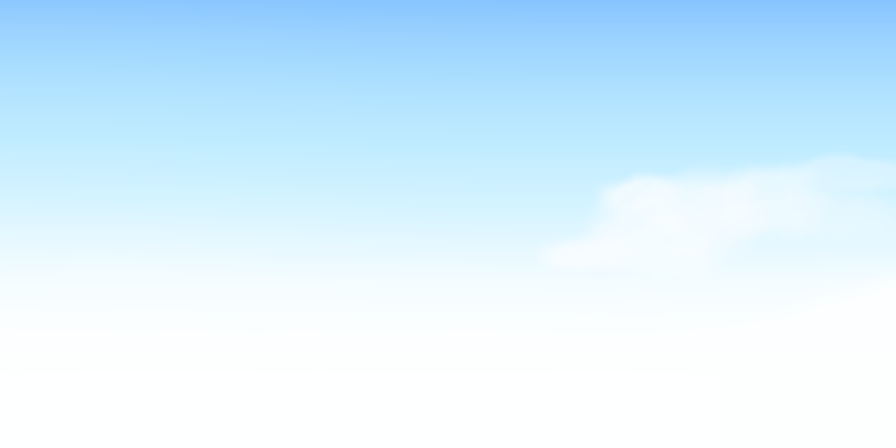
This texture is drawn by a WebGL 2 fragment shader. Its source:

```glsl
#version 300 es
precision highp float;
// A pale blue sky fading into white haze, with a soft wispy cloud at the right.

#define CLOUD_COLOR vec3(0.978, 0.992, 1.0)
#define CLOUD_OPACITY 0.94
#define WARP_AMOUNT 0.055
#define WISP_SCALE 9.0
#define SKY_TILT 0.022
#define HAZE_RIPPLE 0.022

uniform vec2 u_resolution;
out vec4 fragColor;

const int STOPS = 9;
const int PUFFS = 9;

// Sky stops: colour, height
const vec4 SKY[STOPS] = vec4[](
    vec4(0.995, 1.000, 1.0, 0.16), vec4(0.985, 0.996, 1.0, 0.28),
    vec4(0.955, 0.989, 1.0, 0.37), vec4(0.900, 0.973, 1.0, 0.45),
    vec4(0.825, 0.952, 1.0, 0.55), vec4(0.755, 0.925, 1.0, 0.67),
    vec4(0.685, 0.882, 1.0, 0.80), vec4(0.610, 0.829, 1.0, 0.91),
    vec4(0.530, 0.769, 1.0, 1.00));

// Cloud puffs: centre, radii
const vec4 PUFF[PUFFS] = vec4[](
    vec4(1.30, 0.435, 0.110, 0.060), vec4(1.42, 0.485, 0.130, 0.110),
    vec4(1.42, 0.570, 0.100, 0.055), vec4(1.57, 0.520, 0.160, 0.115),
    vec4(1.72, 0.545, 0.160, 0.100), vec4(1.53, 0.415, 0.100, 0.060),
    vec4(1.85, 0.520, 0.220, 0.070), vec4(1.90, 0.610, 0.200, 0.045),
    vec4(1.44, 0.315, 0.080, 0.040));

float hash(vec2 cell) {
    vec3 q = fract(vec3(cell.xyx) * 0.1031);
    q += dot(q, q.yzx + 33.33);
    return fract((q.x + q.y) * q.z);
}

float noise(vec2 p) {
    vec2 cell = floor(p);
    vec2 f = fract(p);
    f = f * f * (3.0 - 2.0 * f);
    return mix(mix(hash(cell), hash(cell + vec2(1, 0)), f.x),
               mix(hash(cell + vec2(0, 1)), hash(cell + vec2(1, 1)), f.x), f.y);
}

float fbm(vec2 p) {
    float sum = 0.0;
    float amplitude = 0.5;
    for (int i = 0; i < 5; i++) {
        sum += amplitude * noise(p);
        p = mat2(1.6, 1.2, -1.2, 1.6) * p + 7.3;
        amplitude *= 0.5;
    }
    return sum;
}

vec3 skyColor(float height) {
    vec3 color = SKY[0].rgb;
    for (int i = 1; i < STOPS; i++) {
        float t = clamp((height - SKY[i - 1].w) / (SKY[i].w - SKY[i - 1].w), 0.0, 1.0);
        color = mix(color, SKY[i].rgb, t);
    }
    return color;
}

float cloudCover(vec2 p) {
    // Bend the outline, with wisps leaning up to the right
    vec2 wispSpace = vec2(p.x - 0.4 * p.y, p.y) * WISP_SCALE;
    vec2 warp = vec2(fbm(wispSpace), fbm(wispSpace + 31.7)) - 0.48;
    vec2 q = p + WARP_AMOUNT * warp;
    float clear = 1.0;
    for (int i = 0; i < PUFFS; i++) {
        float d = length((q - PUFF[i].xy) / PUFF[i].zw);
        float strength = i < 4 ? 0.82 : (i < 6 ? 0.65 : 0.38);
        clear *= 1.0 - strength * (1.0 - smoothstep(0.45, 1.08, d));
    }
    float texture_ = mix(0.86, 1.0, smoothstep(0.25, 0.6, fbm(wispSpace * 1.7)));
    return (1.0 - clear) * texture_;
}

void main() {
    vec2 uv = gl_FragCoord.xy / u_resolution;
    vec2 p = vec2(uv.x * 2.0, uv.y);

    // Sky, deeper toward the right, with faint ripples low down
    float tilt = SKY_TILT * (smoothstep(0.0, 1.2, p.x) - 1.0);
    float ripple = (fbm(p * vec2(3.0, 8.0)) - 0.48) * HAZE_RIPPLE;
    ripple *= 1.0 - smoothstep(0.35, 0.6, p.y);
    float height = p.y + tilt * smoothstep(0.2, 0.5, p.y) + ripple;
    vec3 color = skyColor(height);

    // Main cloud
    color = mix(color, CLOUD_COLOR, CLOUD_OPACITY * cloudCover(p));

    // Low bank rising to the right edge
    float bankTop = 0.25 + 0.30 * (p.x - 1.55) + 0.05 * (fbm(p * 7.0) - 0.48);
    float bank = 1.0 - smoothstep(-0.035, 0.025, p.y - bankTop);
    bank *= smoothstep(1.45, 1.85, p.x);
    color = mix(color, vec3(0.992, 0.998, 1.0), 0.85 * bank);

    fragColor = vec4(color, 1.0);
}
```
